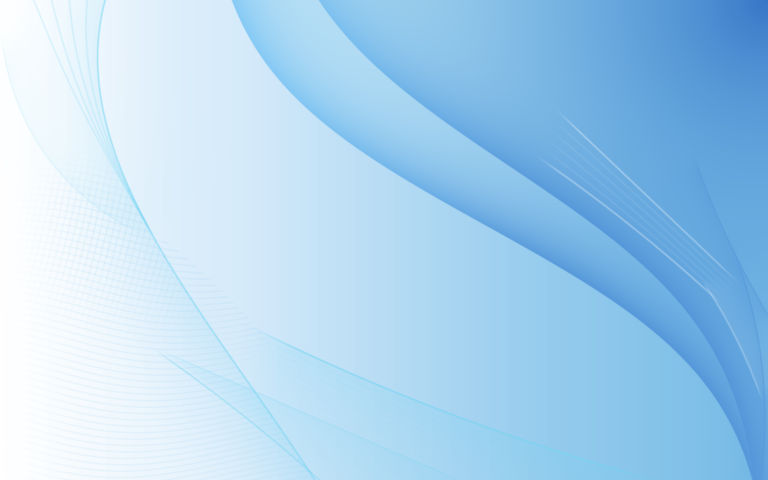
A WebGL 1 fragment shader for this background:

```glsl
precision highp float;
// Pale-to-blue backdrop with two shaded S-shaped folds and fine translucent strands.
uniform vec2 u_resolution;

#define ASPECT 1.6
#define WHITE vec3(1.0)
#define PALE vec3(0.84, 0.92, 0.98)
#define SKY vec3(0.59, 0.80, 0.93)
#define AZURE vec3(0.46, 0.73, 0.90)
#define SHADOW vec3(0.33, 0.59, 0.85)
#define CORNER vec3(0.20, 0.44, 0.77)
#define CYAN vec3(0.45, 0.83, 0.95)
#define FOLD_SOFTNESS 0.065
#define MESH_LINES 75.0
#define LINE_WIDTH 0.0016

// Signed distance to a logistic curve running down the canvas; positive on its right.
float foldDistance(vec2 q, float left, float span, float steep, float mid) {
  float s = 1.0 / (1.0 + exp(-steep * (q.y - mid)));
  float slope = ASPECT * span * steep * s * (1.0 - s);
  return (q.x - ASPECT * (left + span * s)) / sqrt(1.0 + slope * slope);
}

// Signed distance to the long strand at the left.
float sweepDistance(vec2 q) {
  float t = q.y;
  float x = 0.137 + t * (-0.168 + t * (0.752 - 0.311 * t));
  float slope = ASPECT * (-0.168 + t * (1.504 - 0.933 * t));
  return (q.x - ASPECT * x) / sqrt(1.0 + slope * slope);
}

// Position along a bowed chord (x) and signed distance from it (y).
vec2 arc(vec2 q, vec2 a, vec2 b, float bow) {
  vec2 chord = b - a;
  float len = length(chord);
  vec2 dir = chord / len;
  float u = dot(q - a, dir) / len;
  float v = dot(q - a, vec2(-dir.y, dir.x));
  return vec2(u, v - bow * 4.0 * u * (1.0 - u));
}

float line(float d) {
  float pixel = 1.0 / u_resolution.y;
  return 1.0 - smoothstep(0.0, LINE_WIDTH + pixel, abs(d));
}

float span(float u) {
  return smoothstep(0.0, 0.15, u) * (1.0 - smoothstep(0.85, 1.0, u));
}

float arcLine(vec2 a) {
  return line(a.y) * span(a.x);
}

// Thin film lying on the positive side of an arc.
float veil(vec2 a, float depth) {
  return span(a.x) * smoothstep(0.0, 0.004, a.y) * exp(-max(a.y, 0.0) / depth);
}

float stripes(float phase) {
  return smoothstep(0.25, 0.5, abs(fract(phase) - 0.5));
}

void main() {
  vec2 uv = gl_FragCoord.xy / u_resolution;
  vec2 q = vec2(uv.x * ASPECT, 1.0 - uv.y);
  float pixel = 1.0 / u_resolution.y;

  // Horizontal gradient with faint vertical bands
  float x = mix(uv.x, floor(uv.x * 40.0 + 0.5) / 40.0, 0.4);
  vec3 color = mix(WHITE, PALE, smoothstep(-0.04, 0.32, x));
  color = mix(color, SKY, clamp((x - 0.31) / 0.39, 0.0, 1.0));
  color = mix(color, AZURE, clamp((x - 0.7) / 0.3, 0.0, 1.0));

  // Mesh and strands at the left
  float sweep = sweepDistance(q);
  float inside = 1.0 - smoothstep(-pixel, pixel, sweep);
  color = mix(color, WHITE, inside * 0.35 * smoothstep(0.0, 0.25, -sweep));
  color = mix(color, CYAN, inside * 0.13 * exp(sweep / 0.06));
  float wave = q.y + 0.035 * sin(q.x * 7.0 + q.y * 3.0);
  float meshFade = inside * smoothstep(0.28, 0.45, q.y) * smoothstep(0.0, 0.2, q.x);
  float cross = stripes((q.x + 0.25 * q.y * q.y) * MESH_LINES);
  float mesh = stripes(wave * MESH_LINES) + cross * (1.0 - smoothstep(0.5, 0.75, q.y));
  color = mix(color, SKY, 0.13 * meshFade * mesh);
  float spread = max(1.0 - q.y / 0.5, 0.0);
  for (int i = 1; i <= 4; i++) {
    float strand = sweep + float(i) * 0.036 * spread * spread;
    color = mix(color, CYAN, 0.2 * line(strand) * smoothstep(0.0, 0.1, spread));
  }
  vec2 outer = arc(q, vec2(0.0, 0.05), vec2(0.32, 0.5), 0.08);
  color = mix(color, CYAN, 0.15 * arcLine(outer) + 0.07 * veil(-outer * vec2(-1.0, 1.0), 0.06));
  color = mix(color, CYAN, 0.5 * line(sweep));

  // Crossing films along the bottom
  vec2 crest = arc(q, vec2(0.5, 0.67), vec2(1.4, 1.01), 0.025);
  vec2 steepArc = arc(q, vec2(0.31, 0.72), vec2(0.72, 1.05), -0.01);
  vec2 flatArc = arc(q, vec2(0.31, 0.72), vec2(1.0, 1.02), 0.0);
  float ripples = 0.75 + 0.25 * stripes(crest.y * MESH_LINES);
  color = mix(color, CYAN, 0.25 * ripples * veil(crest, 0.12));
  color = mix(color, CYAN, 0.12 * veil(flatArc, 0.1) * smoothstep(0.0, 0.01, -steepArc.y));
  vec2 shoulder = arc(q, vec2(0.31, 0.47), vec2(0.58, 0.73), -0.01);
  color = mix(color, SKY, 0.18 * veil(shoulder, 0.08) * stripes(wave * MESH_LINES) * (1.0 - inside));
  color = mix(color, CYAN, 0.6 * arcLine(crest));
  color = mix(color, CYAN, 0.4 * arcLine(steepArc) + 0.25 * arcLine(flatArc));

  // Lower fold: dark at its edge, light towards the next fold
  float lower = foldDistance(q, 0.26, 0.75, 6.0, 0.472);
  float upper = foldDistance(q, 0.33, 0.67, 5.55, 0.348);
  vec3 edge = mix(AZURE + 0.06, SHADOW, smoothstep(0.3, 0.78, uv.x));
  vec3 ribbon = mix(vec3(0.73, 0.88, 0.96), AZURE, smoothstep(0.35, 1.0, uv.x));
  ribbon = mix(ribbon, edge, exp(-max(lower, 0.0) / FOLD_SOFTNESS));
  color = mix(color, ribbon, smoothstep(-pixel, pixel, lower));

  // Upper panel, deepening towards the top right corner
  vec3 panel = mix(vec3(0.68, 0.86, 0.95), AZURE, smoothstep(0.38, 0.95, uv.x));
  panel = mix(panel, CORNER, 0.95 * exp(-3.4 * length(q - vec2(ASPECT, 0.0))));
  panel = mix(panel, edge, exp(-max(upper, 0.0) / FOLD_SOFTNESS));
  color = mix(color, panel, smoothstep(-pixel, pixel, upper));

  // Light fan and blue blades at the right
  for (int i = 0; i < 6; i++) {
    float k = float(i) / 5.0;
    vec2 ray = arc(q, mix(vec2(1.11, 0.32), vec2(1.15, 0.22), k),
                   mix(vec2(1.51, 0.64), vec2(1.55, 0.60), k), -0.01 * (1.0 - k));
    float glow = mix(0.07, 0.32, step(0.4, abs(k - 0.5)));
    color = mix(color, WHITE, glow * arcLine(ray));
  }
  vec2 tail = arc(q, vec2(1.46, 0.58), vec2(1.59, 0.84), -0.01);
  vec2 blade = arc(q, vec2(1.44, 0.31), vec2(1.62, 0.69), 0.012);
  vec2 stem = arc(q, vec2(1.52, 0.5), vec2(1.577, 1.05), -0.04);
  color = mix(color, WHITE, 0.3 * arcLine(tail) + 0.1 * veil(-tail * vec2(-1.0, 1.0), 0.05));
  color = mix(color, SHADOW, 0.55 * arcLine(blade) + 0.35 * veil(blade, 0.04));
  color = mix(color, SHADOW, 0.55 * arcLine(stem) + 0.3 * veil(stem, 0.03));

  gl_FragColor = vec4(color, 1.0);
}
```
